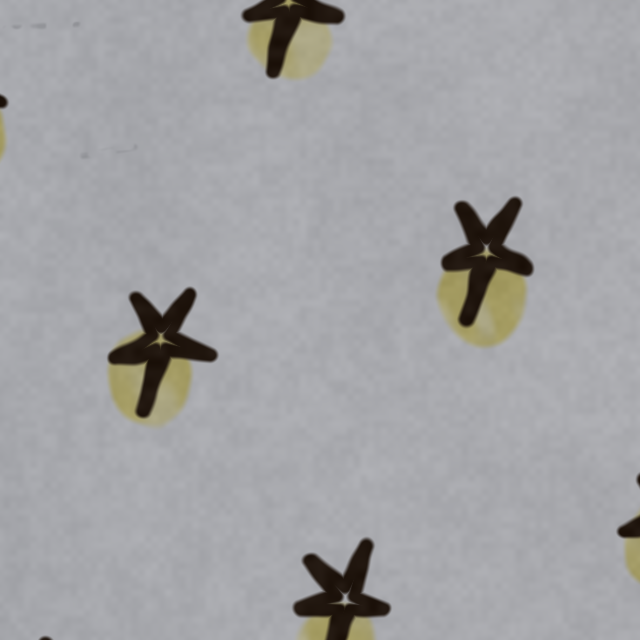
Give the GLSL for this pattern, as a WebGL 2 fragment shader.

```glsl
#version 300 es
precision highp float;
// Hand-inked stars over yellow marker dabs, scattered on mottled grey paper.
uniform vec2 u_resolution;
out vec4 fragColor;

float hash(vec2 p) {
  p = fract(p * vec2(0.1031, 0.1137));
  p += dot(p, p.yx + 33.33);
  return fract((p.x + p.y) * p.x * 7.31);
}

vec2 hash2(vec2 p) {
  return vec2(hash(p + 17.3), hash(p + 61.7)) - 0.5;
}

float noise(vec2 p) {
  vec2 i = floor(p), f = fract(p);
  f = f * f * (3.0 - 2.0 * f);
  return mix(mix(hash(i), hash(i + vec2(1, 0)), f.x),
             mix(hash(i + vec2(0, 1)), hash(i + vec2(1, 1)), f.x), f.y);
}

float segment(vec2 p, vec2 a, vec2 b) {
  vec2 ab = b - a;
  return length(p - a - ab * clamp(dot(p - a, ab) / dot(ab, ab), 0.0, 1.0));
}

// Corner of the small open knot in the middle of a star.
vec2 knot(int k) {
  float angle = 1.6 + 1.2566 * float(k);
  return vec2(0.015, 0.021) * vec2(cos(angle), sin(angle));
}

// Distance to the pen line of a lopsided five-armed star.
float starLine(vec2 p, vec2 seed) {
  vec2 tips[5] = vec2[5](vec2(-0.042, 0.058), vec2(-0.062, -0.021),
    vec2(-0.026, -0.110), vec2(0.070, -0.024), vec2(0.034, 0.080));
  float d = 1.0;
  for (int k = 0; k < 5; k++) {
    vec2 tip = tips[k] + 0.022 * hash2(seed + float(k) * 5.0);
    d = min(d, min(segment(p, knot(k), tip), segment(p, knot(k + 1), tip)));
  }
  return d;
}

// Faint broken pencil scuff.
float scuff(vec2 p, vec2 a, vec2 b) {
  float line = smoothstep(0.008, 0.001, segment(p, a, b));
  return line * smoothstep(0.35, 0.8, noise(p * 75.0));
}

void main() {
  vec2 uv = gl_FragCoord.xy / u_resolution;

  // Paper: broad shading, soft blotches and fine grain.
  float mottle = 0.022 * (noise(uv * 5.0) - 0.5) + 0.026 * (noise(uv * 38.0) - 0.5)
               + 0.030 * (noise(uv * 95.0 + 40.0) - 0.5);
  vec3 color = vec3(0.658, 0.662, 0.680) + mottle;
  color += 0.012 * (uv.x - 0.5) * vec3(1.0, 0.8, 0.7);
  color -= 0.09 * scuff(uv, vec2(0.13, 0.757), vec2(0.21, 0.770));
  color -= 0.08 * scuff(uv, vec2(0.01, 0.955), vec2(0.12, 0.963));

  // Hand wobble shared by pen and marker.
  vec2 wobble = 0.006 * (vec2(noise(uv * 28.0), noise(uv * 28.0 + 90.0)) - 0.5);
  float ink = 0.0, dab = 0.0;

  // Slanted lattice of loosely placed stars.
  for (int i = -2; i <= 2; i++) {
    for (int j = -2; j <= 2; j++) {
      vec2 seed = vec2(i, j) * 13.0 + 71.0;
      vec2 center = vec2(0.247, 0.460) + float(i) * vec2(0.505, 0.140)
                  + float(j) * vec2(0.300, -0.400) + 0.024 * hash2(seed);
      vec2 p = uv - center + wobble;
      float pen = 0.0100 + 0.002 * noise(uv * 40.0 + seed);
      ink = max(ink, smoothstep(pen + 0.004, pen - 0.004, starLine(p, seed)));

      vec2 q = p - vec2(-0.006, -0.058) - 0.025 * hash2(seed + 3.0);
      float radius = 0.066 + 0.012 * hash(seed + 9.0) + 0.014 * (noise(uv * 16.0) - 0.5);
      dab = max(dab, smoothstep(radius + 0.006, radius - 0.007, length(q * vec2(1.05, 0.95))));
    }
  }

  // Streaky translucent marker, then dark brown ink.
  float streak = noise(vec2(uv.x + 0.3 * uv.y, uv.y * 0.5) * 32.0);
  vec3 marker = mix(vec3(0.67, 0.65, 0.51), vec3(0.635, 0.60, 0.36), smoothstep(0.1, 0.8, streak));
  color = mix(color, marker + mottle, dab * 0.95);
  vec3 inkColor = vec3(0.12, 0.08, 0.05) + 0.05 * (noise(uv * 60.0) - 0.5);
  color = mix(color, inkColor, ink);
  fragColor = vec4(color, 1.0);
}
```
